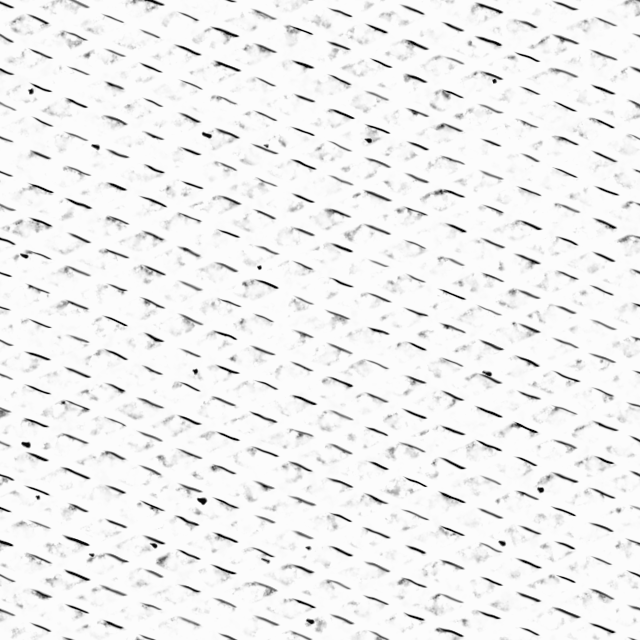
Reproduce this texture map procedurally as a Shadertoy shader.

```glsl
#define LATTICE_U vec2(9.0, -19.0)   // strips crossed by the rising bands
#define LATTICE_W vec2(8.0, 19.0)    // strips crossed by the falling bands
#define PHASE vec2(0.74, 0.99)
#define DIAMOND_SIZE 0.80            // part of a cell not covered by bands
#define STROKE_WIDTH 0.036
#define WARP 0.10
#define GRAIN_SCALE 88.0
#define SMUDGE 0.95
#define SPECK_GRID 11.0
#define SPECK_CHANCE 0.17
#define PAPER 0.988

float hash(vec2 p) {
    vec3 q = fract(vec3(p.xyx) * 0.1031);
    q += dot(q, q.yzx + 33.33);
    return fract((q.x + q.y) * q.z);
}

float noise(vec2 p) {
    vec2 i = floor(p), f = fract(p);
    f = f * f * (3.0 - 2.0 * f);
    return mix(mix(hash(i), hash(i + vec2(1, 0)), f.x),
               mix(hash(i + vec2(0, 1)), hash(i + vec2(1, 1)), f.x), f.y);
}

float fbm(vec2 p) {
    float sum = 0.0, amplitude = 0.5;
    for (int i = 0; i < 3; i++) {
        p = mat2(1.6, 1.2, -1.2, 1.6) * p + 7.3;
        sum += amplitude * noise(p * 0.5);
        amplitude *= 0.55;
    }
    return sum / 1.176;
}

// Soft window that is one between 0 and size
float window(float x, float size, float soft) {
    return smoothstep(0.0, soft, x) * (1.0 - smoothstep(size - soft, size, x));
}

// Dark ridge along the upper right side of a diamond
float ridgeStroke(vec2 side, vec2 id, vec2 p) {
    float start = 0.02 + 0.16 * hash(id + 3.7);
    float end = DIAMOND_SIZE - 0.01 - 0.1 * hash(id + 9.1);
    float taper = smoothstep(start - 0.06, start + 0.2, side.x)
                * (1.0 - smoothstep(end - 0.1, end, side.x));
    float bend = 0.04 * (noise(p * 75.0) - 0.5);
    float width = STROKE_WIDTH * (0.6 + 0.5 * taper) * mix(0.75, 1.2, hash(id + 5.3));
    float d = (side.y - 0.08 - bend) / width;
    float strength = mix(0.55, 1.15, hash(id + 1.9)) * mix(0.8, 1.1, noise(p * 60.0 + 3.0));
    return strength * taper * exp(-d * d) * smoothstep(0.0, 0.03, side.y);
}

// Mottled grey flecks around a pale, ragged middle
float smudges(vec2 side, vec2 id, vec2 p) {
    float inside = window(side.x, DIAMOND_SIZE, 0.16)
                 * window(side.y - 0.03, DIAMOND_SIZE, 0.14);
    float grain = smoothstep(0.34, 0.78, fbm(p * GRAIN_SCALE));
    float patches = smoothstep(0.3, 0.75, noise(p * mat2(52.0, 39.0, -39.0, 52.0) + 40.0));
    vec2 fromMiddle = side - vec2(0.42, 0.46);
    float ragged = 0.18 * (noise(p * 80.0 + 11.0) - 0.5);
    float rim = smoothstep(0.1, 0.32, max(abs(fromMiddle.x), abs(fromMiddle.y)) + ragged);
    float weight = 0.11 + rim * (0.2 + 0.62 * exp(-6.0 * side.y) + 0.3 * exp(-5.0 * side.x));
    weight *= mix(0.8, 1.2, hash(id + 6.4));
    return SMUDGE * inside * weight * grain * (0.35 + 1.3 * patches);
}

// Sparse black grains, some with a short tail
float specks(vec2 p) {
    vec2 g = p * SPECK_GRID, id = floor(g);
    vec2 centre = mix(vec2(0.3), vec2(0.7), vec2(hash(id + 21.0), hash(id + 47.0)));
    vec2 d = fract(g) - centre;
    float radius = mix(0.025, 0.05, hash(id + 63.0));
    float ragged = 0.025 * (noise(p * 170.0) - 0.5);
    float tailLength = 0.12 * hash(id + 81.0);
    vec2 tail = vec2(-0.92, 0.38) * tailLength;
    float along = clamp(dot(d, tail) / max(dot(tail, tail), 0.00001), 0.0, 1.0);
    float shape = length(d - tail * along) - radius * (1.0 - 0.6 * along) + ragged;
    return step(hash(id + 12.0), SPECK_CHANCE) * (1.0 - smoothstep(-0.025, 0.025, shape));
}

void mainImage(out vec4 fragColor, in vec2 fragCoord) {
    vec2 p = fragCoord / iResolution.xy;

    // Skewed lattice: 17 columns and 19 rows of diamonds
    vec2 lattice = vec2(dot(p, LATTICE_U), dot(p, LATTICE_W)) - PHASE;
    lattice += WARP * (vec2(noise(p * 6.0), noise(p * 6.0 + 31.0)) - 0.5);
    lattice += 0.04 * (vec2(noise(p * 45.0), noise(p * 45.0 + 17.0)) - 0.5);
    vec2 id = floor(lattice);
    vec2 side = fract(lattice);
    side.y = 1.0 - side.y;

    // Ink layers over the pale ground
    float ink = smudges(side, id, p) + ridgeStroke(side, id, p);
    ink = max(ink, specks(p));
    ink += 0.025 * smoothstep(0.45, 0.8, fbm(p * 60.0 + 5.0));
    float tone = PAPER * (1.0 - clamp(ink, 0.0, 0.97));
    fragColor = vec4(vec3(tone), 1.0);
}
```
